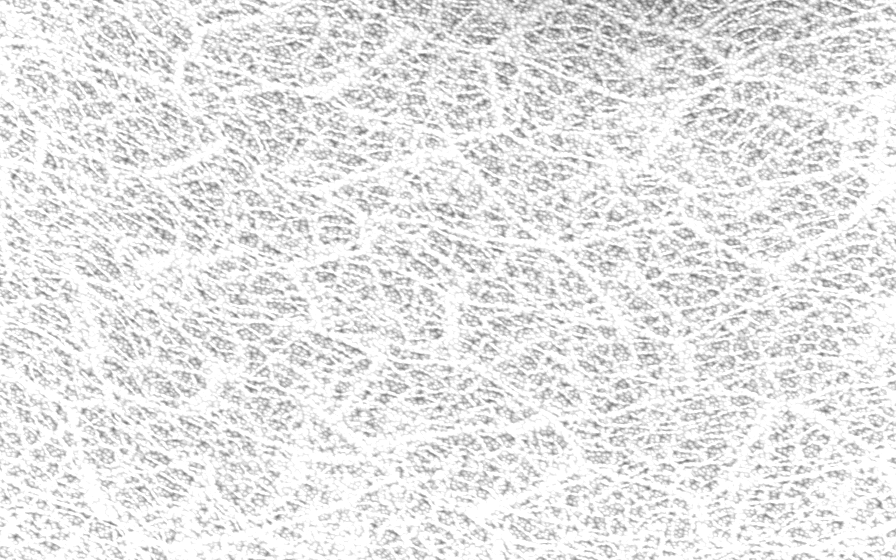
Reproduce this texture procedurally as a Shadertoy shader.

```glsl
// Pale leather: nested cellular grooves form a relief of long creases and
// short wrinkles, lit from above, with fine cellular grain on the plateaus.
// Creases slant downwards at the left and flatten out towards the right.

vec2 hash2(vec2 cell) {
    vec3 h = fract(cell.xyx * vec3(0.1031, 0.1030, 0.0973));
    h += dot(h, h.yzx + 33.33);
    return fract((h.xx + h.yz) * h.zy);
}

// Distances to the nearest and second nearest cell point
vec2 cellular(vec2 p) {
    vec2 base = floor(p), f = p - base, nearest = vec2(8.0);
    for (int y = -1; y <= 1; y++) {
        for (int x = -1; x <= 1; x++) {
            vec2 offset = vec2(x, y);
            float d = length(offset + hash2(base + offset + 50.0) - f);
            nearest.y = min(nearest.y, max(nearest.x, d));
            nearest.x = min(nearest.x, d);
        }
    }
    return nearest;
}

// 0 along the cell borders, 1 on the plateaus between them
float groove(vec2 p, float width) {
    vec2 d = cellular(p);
    return smoothstep(0.0, width, d.y - d.x);
}

vec2 rotate(vec2 p, float angle) {
    float c = cos(angle), s = sin(angle);
    return vec2(c * p.x - s * p.y, s * p.x + c * p.y);
}

// Layered sines make the creases wander and fray
vec2 wander(vec2 p) {
    float frequency = 9.0, amplitude = 0.016;
    for (int i = 0; i < 5; i++) {
        p += amplitude * sin(p.yx * frequency + vec2(1.7, 4.1) * float(i + 1));
        p = rotate(p, 0.7);
        frequency *= 2.1;
        amplitude *= 0.42;
    }
    return rotate(p, -3.5);
}

// Leather surface: 0 at the bottom of the creases, 1 on the skin
float relief(vec2 p) {
    vec2 w = wander(p);
    vec2 bent = w + vec2(0.0, 0.55 * w.x - 0.2 * w.x * w.x);
    float creases = groove(bent * vec2(3.2, 7.5), 0.10);
    float crossing = groove(rotate(w, 0.9) * vec2(8.0, 5.0) + 7.0, 0.09);
    float folds = groove(bent * vec2(9.0, 17.0) + 3.0, 0.17);
    float wrinkles = groove(bent * vec2(24.0, 42.0), 0.34);
    return creases * mix(0.35, 1.0, crossing)
         * mix(0.3, 1.0, folds) * mix(0.3, 1.0, wrinkles);
}

// Fine pores, roughly centred on zero
float poreGrain(vec2 p) {
    float fine = cellular(rotate(p, 0.4) * vec2(115.0, 160.0)).x;
    float clumps = cellular(rotate(p, 0.25) * vec2(55.0, 85.0) + 20.0).x;
    return (fine - 0.45) * 0.50 + (clumps - 0.45) * 0.24;
}

void mainImage(out vec4 fragColor, in vec2 fragCoord) {
    vec2 p = fragCoord / iResolution.y;
    float aspect = iResolution.x / iResolution.y;

    // Directional light across the relief
    vec2 light = vec2(0.0007, 0.0022);
    float above = relief(p + light), below = relief(p - light);
    float slope = below - above;
    float depth = 1.0 - 0.5 * (above + below);

    // Broad shade at the upper right, bleached lower and left edges
    vec2 fromShade = (p - vec2(0.70 * aspect, 1.04)) / vec2(0.48, 0.17);
    float shade = 0.17 * exp(-dot(fromShade, fromShade));
    float bleach = 0.06 * smoothstep(0.3, 0.0, p.y)
                 + 0.05 * smoothstep(0.25, 0.0, p.x)
                 + 0.04 * smoothstep(0.2, 0.0, aspect - p.x);

    float darkness = 0.20 + shade - bleach + 0.27 * slope - 0.23 * depth
                   + poreGrain(p) * (1.0 - 0.4 * depth);
    fragColor = vec4(vec3(1.0 - clamp(darkness, 0.0, 0.56)), 1.0);
}
```
